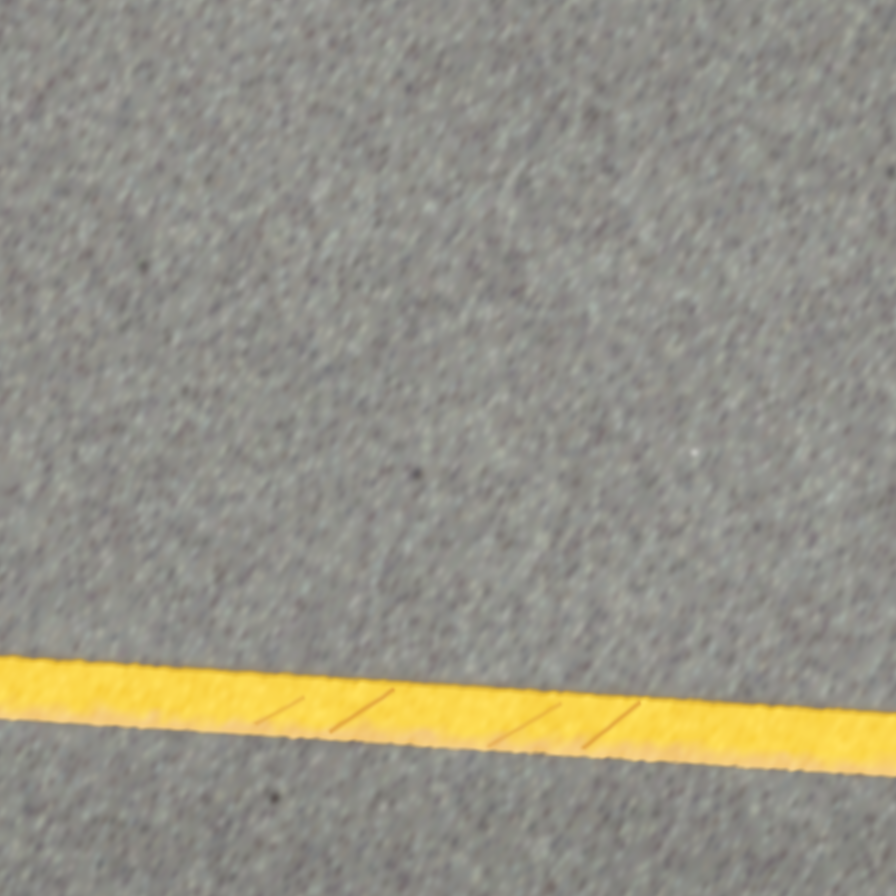
Reproduce this texture procedurally as a WebGL 2 fragment shader.

```glsl
#version 300 es
precision highp float;
// Grey asphalt crossed by a slightly tilted yellow road stripe.
// Aggregate is cellular noise: each jittered cell splats a soft tinted grain.
// The stripe is a band between two lines, cut by thin diagonal cracks.
uniform vec2 u_resolution;
out vec4 fragColor;

vec3 hash3(vec2 cell) {
  vec3 h = fract(cell.xyx * vec3(0.1031, 0.1030, 0.0973));
  h += dot(h, h.yxz + 33.33);
  return fract((h.xxy + h.yzz) * h.zyx);
}

// Sum of soft splats, one per cell, each with its own brightness and tint
vec3 grains(vec2 p) {
  vec2 cell = floor(p), f = fract(p);
  vec3 sum = vec3(0.0);
  for (int j = -1; j <= 1; j++)
    for (int i = -1; i <= 1; i++) {
      vec2 offset = vec2(i, j);
      vec3 tint = hash3(cell + offset + 17.0) - 0.5;
      vec2 d = offset + 0.15 + 0.7 * hash3(cell + offset + 91.0).xy - f;
      sum += mix(vec3(tint.g), tint, 0.17) * exp(-3.5 * dot(d, d));
    }
  return sum;
}

float segment(vec2 p, vec2 a, vec2 b) {
  vec2 ab = b - a;
  return length(p - a - ab * clamp(dot(p - a, ab) / dot(ab, ab), 0.0, 1.0));
}

void main() {
  vec2 uv = gl_FragCoord.xy / u_resolution;

  // Grain stretched along a steep diagonal, in two sizes
  vec2 slanted = mat2(0.85, 0.53, -0.53, 0.85) * uv;
  vec3 fine = grains(slanted * vec2(122.0, 76.0) + 40.0);
  vec3 coarse = grains(slanted * vec2(62.0, 48.0) + 260.0);
  vec3 grain = 0.14 * fine + 0.065 * coarse;

  // Asphalt with faint broad mottling, darker below the stripe
  float mottle = sin(uv.x * 9.0 + 2.0 * sin(uv.y * 7.0)) * sin(uv.y * 11.0 - uv.x * 4.0);
  vec3 color = vec3(0.564, 0.562, 0.543) + 0.006 * mottle + grain;
  color -= 0.035 * (1.0 - smoothstep(0.08, 0.25, uv.y + 0.065 * uv.x));
  color -= 0.02 * smoothstep(0.75, 1.0, uv.y) * smoothstep(0.3, 1.0, uv.x);

  // Small dark pits and one pale chip
  vec2 pits[4] = vec2[4](vec2(0.466, 0.470), vec2(0.160, 0.704),
                         vec2(0.996, 0.807), vec2(0.306, 0.110));
  for (int i = 0; i < 4; i++) {
    vec2 d = (uv - pits[i]) / 0.0075;
    color -= vec3(0.14, 0.15, 0.14) * exp(-dot(d, d));
  }
  vec2 chip = (uv - vec2(0.775, 0.495)) / 0.005;
  color += 0.17 * exp(-dot(chip, chip));

  // Signed depths inside the stripe, with edges roughened by the grain
  float rough = 0.003 * fine.g;
  float fromTop = 0.268 - 0.064 * uv.x - uv.y + rough;
  float fromBottom = uv.y - 0.198 + 0.065 * uv.x + rough;
  float soft = max(0.0035, 0.7 / u_resolution.y);
  float stripe = smoothstep(-soft, soft, min(fromTop, fromBottom));

  // Saturated paint fading to peach along the lower edge
  vec3 paint = mix(vec3(0.96, 0.80, 0.49), vec3(0.985, 0.845, 0.30),
                   smoothstep(0.003, 0.028, fromBottom + 0.02 * coarse.r));
  paint += grain * vec3(0.2, 0.4, 0.8);
  paint = mix(paint, vec3(0.83, 0.65, 0.17), 0.7 * (1.0 - smoothstep(0.0, 0.008, fromTop)));

  // Diagonal cracks: start and end points packed as xy, zw
  vec4 cracks[4] = vec4[4](vec4(0.286, 0.192, 0.338, 0.221), vec4(0.371, 0.185, 0.437, 0.229),
                           vec4(0.547, 0.168, 0.625, 0.214), vec4(0.652, 0.166, 0.714, 0.216));
  for (int i = 0; i < 4; i++) {
    float d = segment(uv + 0.004 * fine.rb, cracks[i].xy, cracks[i].zw);
    float strength = 0.4 + 0.25 * float(i & 1);
    paint = mix(paint, vec3(0.86, 0.60, 0.22), strength * exp(-d * d / 0.00001));
  }

  // Brown fringe around the stripe, then the paint itself
  float fringe = exp(-abs(fromTop) / 0.004) + 0.6 * exp(-abs(fromBottom) / 0.003);
  color = mix(color, vec3(0.60, 0.48, 0.30), 0.7 * min(fringe, 1.0));
  color = mix(color, paint, stripe);
  fragColor = vec4(clamp(color, 0.0, 1.0), 1.0);
}
```
